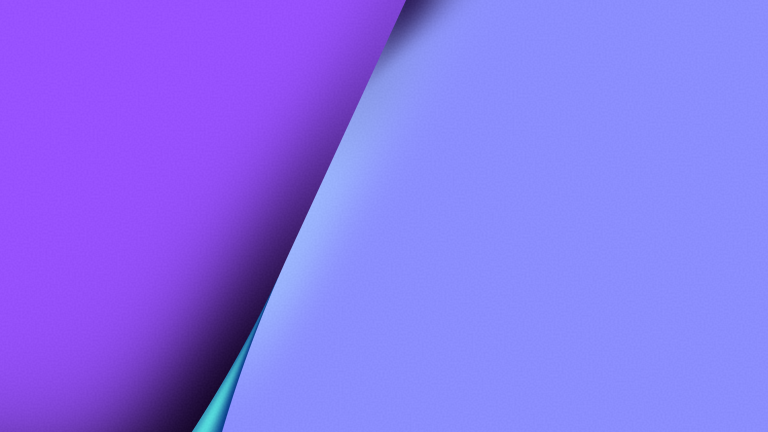
Write a WebGL 2 fragment shader that draws this background.

```glsl
#version 300 es
precision highp float;
// Two overlapping sheets, violet and lavender, meeting along a slanted curve.
// Each sheet is shaded by its horizontal distance to that curve; a thin teal
// fold opens at the foot, and fine gradient noise adds a paper grain.

#define EDGE_TOP 0.940
#define EDGE_SLOPE 0.462
#define EDGE_BEND 0.204
#define FOLD_WIDTH 0.070
#define FOLD_HEIGHT 0.39
#define GRAIN_SCALE 210.0
#define GRAIN_AMOUNT 0.022

uniform vec2 u_resolution;
out vec4 outColor;

const vec3 VIOLET = vec3(0.595, 0.320, 1.000);
const vec3 VIOLET_SHADE = vec3(0.070, 0.020, 0.140);
const vec3 LAVENDER = vec3(0.543, 0.553, 0.995);
const vec3 SHEEN = vec3(0.605, 0.705, 0.990);
const vec3 DUSK = vec3(0.140, 0.070, 0.300);
const vec3 TEAL = vec3(0.330, 0.850, 0.860);
const vec3 DEEP_BLUE = vec3(0.030, 0.220, 0.540);

vec2 hashGradient(vec2 cell) {
    vec3 h = fract(cell.xyx * vec3(0.1031, 0.1030, 0.0973));
    h += dot(h, h.yzx + 33.33);
    float angle = 6.2832 * fract((h.x + h.y) * h.z);
    return vec2(cos(angle), sin(angle));
}

float gradientNoise(vec2 p) {
    vec2 i = floor(p), f = fract(p);
    vec2 u = f * f * f * (f * (f * 6.0 - 15.0) + 10.0);
    vec2 e = vec2(0.0, 1.0);
    float a = dot(hashGradient(i), f);
    float b = dot(hashGradient(i + e.yx), f - e.yx);
    float c = dot(hashGradient(i + e.xy), f - e.xy);
    float d = dot(hashGradient(i + e.yy), f - e.yy);
    return mix(mix(a, b, u.x), mix(c, d, u.x), u.y);
}

float gauss(float x) {
    return exp(-x * x);
}

// Seam position at height y: straight above, bending upright at the foot.
float seamX(float y) {
    float bend = max(0.42 - y, 0.0);
    return EDGE_TOP - EDGE_SLOPE * (1.0 - y) + EDGE_BEND * bend * bend;
}

// Violet sheet; d is the distance to the left of its border.
vec3 violetSheet(float d, float y) {
    float depth = mix(0.95, 0.18, smoothstep(0.05, 1.05, y));
    float reach = mix(0.19, 0.11, y);
    float shadow = depth * (0.65 * gauss(d / reach) + 0.35 * exp(-d / reach));
    float floorShade = 0.20 * exp(-y / 0.09);
    return mix(VIOLET * (1.0 - floorShade), VIOLET_SHADE, shadow);
}

// Lavender sheet; d is the distance to the right of the seam.
vec3 lavenderSheet(float d, float y) {
    float sheenHeight = smoothstep(-0.02, 0.38, y) * (1.0 - 0.55 * smoothstep(0.5, 1.0, y));
    float sheen = sheenHeight * gauss(d / mix(0.065, 0.145, y));
    vec3 color = mix(LAVENDER, SHEEN, sheen);
    // Dusky shadow dropping in from the top of the seam.
    float drop = smoothstep(0.76, 1.02, y);
    float shadow = 0.90 * drop * gauss(d / (0.012 + 0.075 * drop));
    float greyed = 0.09 * smoothstep(0.55, 0.85, y) * gauss(d / 0.09);
    return mix(color * (1.0 - greyed), DUSK, shadow);
}

// Teal fold; t runs from its left border (0) to the seam (1).
vec3 foldColor(float t, float y) {
    float light = mix(0.62, 1.0, smoothstep(0.0, 0.35, t)) * (1.0 - smoothstep(0.4, 1.05, t));
    light *= 1.0 - 0.85 * smoothstep(0.02, 0.34, y);
    return mix(DEEP_BLUE, TEAL, light);
}

void main() {
    vec2 p = gl_FragCoord.xy / u_resolution.y;
    // Keep the composition centred when the aspect ratio changes.
    p.x += 0.5 * (16.0 / 9.0 - u_resolution.x / u_resolution.y);
    float aa = 0.75 / u_resolution.y;

    float seam = seamX(p.y);
    float taper = max(1.0 - p.y / FOLD_HEIGHT, 0.0);
    float foldWidth = FOLD_WIDTH * taper * taper;
    float foldLeft = seam - foldWidth;

    vec3 color = violetSheet(max(foldLeft - p.x, 0.0), p.y);
    float t = clamp((p.x - foldLeft) / max(foldWidth, 0.0005), 0.0, 1.0);
    float inFold = smoothstep(-aa, aa, p.x - foldLeft) * step(0.0005, foldWidth);
    color = mix(color, foldColor(t, p.y), inFold);
    vec3 lavender = lavenderSheet(max(p.x - seam, 0.0), p.y);
    color = mix(color, lavender, smoothstep(-aa, aa, p.x - seam));

    color += GRAIN_AMOUNT * gradientNoise(p * GRAIN_SCALE);
    outColor = vec4(clamp(color, 0.0, 1.0), 1.0);
}
```
